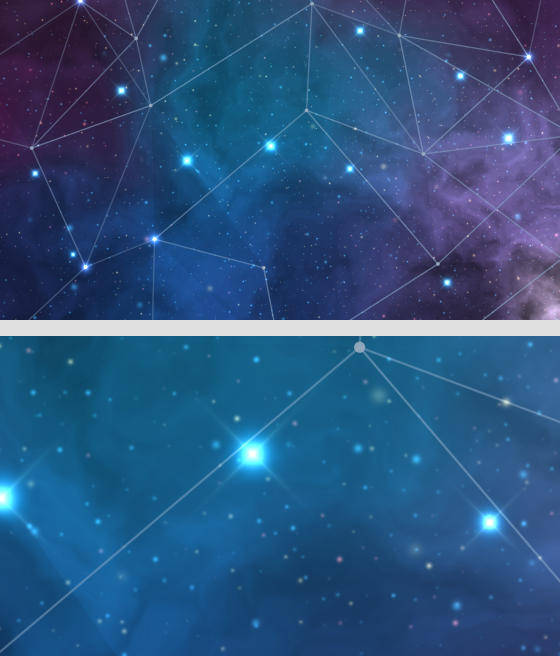
Top, the full canvas; bottom, a detail of the centre.
Write a WebGL 2 fragment shader that draws this background.

```glsl
#version 300 es
precision highp float;
uniform vec2 u_resolution;
out vec4 fragColor;

#define NET_CELL 0.37
#define LINK_CHANCE 0.5
#define LINK_WIDTH 0.0011
#define NODE_RADIUS 0.0058
#define FACET_ALPHA 0.10
#define FLARE_CELL 0.33
#define FLARE_CHANCE 0.6
#define CLOUD_SCALE 2.6
#define CLOUD_CONTRAST 1.05
#define WARP 0.15
#define DUST_GAIN 0.55

float hash(vec2 p) { return fract(sin(dot(p, vec2(127.1, 311.7))) * 43758.5453); }
vec2 hash2(vec2 p) { return vec2(hash(p), hash(p + 37.3)); }

float noise(vec2 p) {
    vec2 i = floor(p), f = fract(p);
    f = f * f * (3.0 - 2.0 * f);
    return mix(mix(hash(i), hash(i + vec2(1, 0)), f.x),
               mix(hash(i + vec2(0, 1)), hash(i + vec2(1, 1)), f.x), f.y);
}

float fbm(vec2 p) {
    float sum = 0.0, amp = 0.5;
    for (int i = 0; i < 6; i++) {
        sum += amp * noise(p);
        p = mat2(0.8, 0.6, -0.6, 0.8) * p * 2.03 + 11.7;
        amp *= 0.5;
    }
    return sum;
}

// Adds one weighted colour region; the sum is divided by its weight later
void region(inout vec4 sum, vec2 uv, vec2 centre, float radius, vec3 colour) {
    vec2 d = (uv - centre) * vec2(1.4, 1.0) / radius;
    sum += vec4(colour, 1.0) * (exp(-dot(d, d)) + 1e-4);
}

vec3 nebula(vec2 uv, vec2 p) {
    vec2 q = p * CLOUD_SCALE;
    vec2 warp = vec2(fbm(q + 3.1), fbm(q + 19.4)) - 0.5;
    vec2 w = uv + warp * WARP * 2.0;
    vec4 sum = vec4(0.0);
    region(sum, w, vec2(0.02, 0.68), 0.23, vec3(0.34, 0.08, 0.28));
    region(sum, w, vec2(0.14, 1.00), 0.24, vec3(0.21, 0.11, 0.23));
    region(sum, w, vec2(0.68, 1.02), 0.24, vec3(0.24, 0.13, 0.24));
    region(sum, w, vec2(0.95, 0.95), 0.24, vec3(0.20, 0.11, 0.25));
    region(sum, w, vec2(0.18, 0.73), 0.18, vec3(0.10, 0.20, 0.32));
    region(sum, w, vec2(0.44, 0.68), 0.38, vec3(0.06, 0.39, 0.53));
    region(sum, w, vec2(0.28, 0.30), 0.31, vec3(0.08, 0.27, 0.51));
    region(sum, w, vec2(0.02, 0.25), 0.25, vec3(0.10, 0.12, 0.27));
    region(sum, w, vec2(0.53, 0.13), 0.28, vec3(0.13, 0.21, 0.43));
    region(sum, w, vec2(0.76, 0.36), 0.25, vec3(0.33, 0.25, 0.43));
    region(sum, w, vec2(0.90, 0.55), 0.23, vec3(0.32, 0.29, 0.47));
    region(sum, w, vec2(0.82, 0.08), 0.20, vec3(0.22, 0.18, 0.33));
    region(sum, w, vec2(1.02, 0.02), 0.15, vec3(0.60, 0.53, 0.65));
    float cloud = fbm(q * 1.3 + warp * 3.0);
    float wisps = fbm(q * 3.2 + warp * 6.0 + 7.0) - 0.48;
    float rough = smoothstep(0.55, 1.0, uv.x) * smoothstep(0.85, 0.3, uv.y);
    return sum.rgb / sum.a * (1.02 + CLOUD_CONTRAST * (cloud - 0.49) + wisps * (0.4 + 1.4 * rough));
}

// One small round star per cell, in a mix of cyan, gold and rose
vec3 dust(vec2 p, float cell, float radius, float chance, float seed) {
    vec2 id = floor(p / cell), key = id + seed;
    vec2 d = p - (id + 0.2 + 0.6 * hash2(key)) * cell;
    float kind = hash(key + 5.7), power = hash(key + 9.2);
    vec3 tint = kind < 0.55 ? vec3(0.22, 0.65, 0.80)
              : kind < 0.83 ? vec3(0.90, 0.75, 0.42) : vec3(0.90, 0.42, 0.42);
    float r = max(radius * (0.6 + 0.6 * power), 0.6 / u_resolution.y);
    return tint * exp(-dot(d, d) / (r * r)) * (0.15 + power * power) * step(hash(key + 2.4), chance);
}

// Bright star with a soft halo and diagonal rays
vec3 flare(vec2 d, float size) {
    float r = length(d) / size;
    vec2 q = abs(vec2(d.x + d.y, d.x - d.y)) * 0.707 / size;
    float rays = exp(-q.x * 7.0 - q.y * 0.7) + exp(-q.y * 7.0 - q.x * 0.7);
    return vec3(0.0, 0.42, 0.62) * exp(-r * r) + vec3(0.7, 0.65, 0.5) * exp(-r * r * 3.5)
         + vec3(0.30, 0.42, 0.36) * rays * 0.7 + vec3(0.0, 0.06, 0.10) * exp(-r * 0.8);
}

vec2 node(vec2 id) { return (id + 0.12 + 0.76 * hash2(id + 4.6)) * NET_CELL; }
float side(vec2 p, vec2 a, vec2 b) { return (b.x - a.x) * (p.y - a.y) - (b.y - a.y) * (p.x - a.x); }

float segment(vec2 p, vec2 a, vec2 b) {
    vec2 ab = b - a;
    return length(p - a - ab * clamp(dot(p - a, ab) / dot(ab, ab), 0.0, 1.0));
}

void main() {
    float px = 1.0 / u_resolution.y;
    vec2 p = gl_FragCoord.xy * px, uv = gl_FragCoord.xy / u_resolution;
    vec3 colour = nebula(uv, p), glow = vec3(0.0);
    float links = 0.0, dots = 0.0;
    vec2 netId = floor(p / NET_CELL), flareId = floor(p / FLARE_CELL);

    for (int k = 0; k < 9; k++) {
        vec2 offset = vec2(k % 3, k / 3) - 1.0, id = netId + offset;
        vec2 a = node(id), right = node(id + vec2(1, 0)), up = node(id + vec2(0, 1));
        // Links to the right, upper and diagonal neighbours
        for (int j = 0; j < 4; j++) {
            vec2 stepTo = j < 3 ? vec2(j != 1, j > 0) : vec2(1, -1);
            float pick = hash(id * 1.7 + float(j) * 8.3);
            float d = segment(p, a, node(id + stepTo));
            float line = 1.0 - smoothstep(0.0, LINK_WIDTH + px, d);
            links = max(links, line * step(pick, LINK_CHANCE) * (0.28 + 0.6 * pick));
        }
        // Faint facets between links
        float inside = min(min(side(p, a, right), side(p, right, up)), side(p, up, a));
        float shade = hash(id + 61.0) - 0.5;
        colour *= 1.0 + smoothstep(0.0, px * NET_CELL, inside) * shade * 2.0 * FACET_ALPHA;
        // Nodes, some of them glowing
        float r = length(p - a);
        dots = max(dots, clamp((NODE_RADIUS - r) / px + 0.5, 0.0, 1.0));
        float lit = step(hash(id + 23.0), 0.35);
        glow += lit * (vec3(0.18, 0.36, 0.68) * exp(-r * r * 3500.0) + 0.35 * exp(-r * r * 15000.0));
        // Large flares
        vec2 cell = flareId + offset;
        vec2 centre = (cell + 0.15 + 0.7 * hash2(cell + 71.0)) * FLARE_CELL;
        float size = mix(0.009, 0.020, pow(hash(cell + 83.0), 1.5));
        glow += flare(p - centre, size) * step(hash(cell + 97.0), FLARE_CHANCE);
    }

    float crowd = mix(0.25, 0.8, smoothstep(0.3, 0.9, uv.x - 0.4 * uv.y + 0.2));
    glow += DUST_GAIN * (dust(p, 0.035, 0.0024, 0.65, 3.0) + dust(p + 0.4, 0.023, 0.0018, crowd, 41.0) * 0.6
          + dust(p + 0.7, 0.085, 0.0038, 0.45, 67.0) + dust(p + 0.2, 0.19, 0.0085, 0.5, 89.0));
    colour = mix(colour, vec3(0.56, 0.68, 0.80), links);
    colour = mix(colour, vec3(0.62, 0.69, 0.76), dots * 0.85);
    fragColor = vec4(clamp(colour + glow, 0.0, 1.0), 1.0);
}
```
